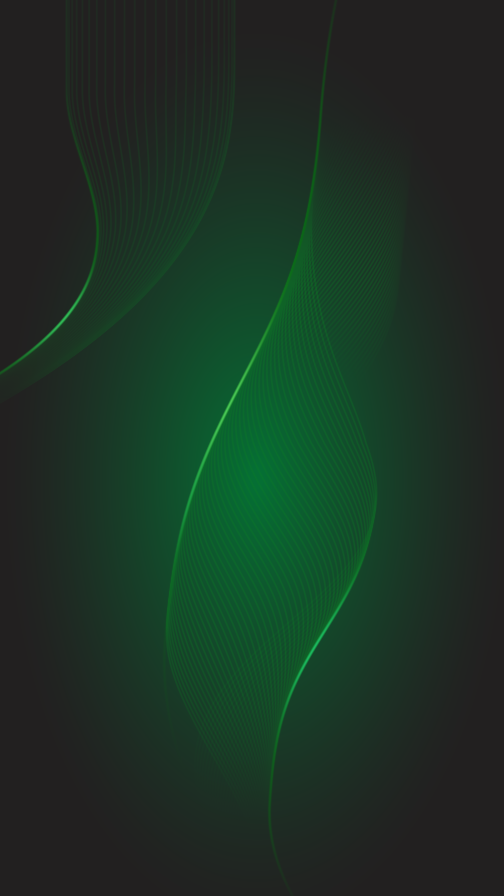
Reproduce this background procedurally as a WebGL 2 fragment shader.

```glsl
#version 300 es
precision highp float;
// Dark backdrop with an oval green glow and two twisting ribbons of fine luminous lines.

uniform vec2 u_resolution;
out vec4 outColor;

#define MAIN_LINES 54
#define SIDE_LINES 26
#define LINE_WIDTH 0.0007
#define EDGE_WIDTH 0.0016
#define LINE_ALPHA 0.30
#define GLOW_CENTER vec2(0.51, 0.466)
#define GLOW_RADIUS 0.5
#define HALF_TWIST 0.378

const float HALF_PI = 1.5707963;
const vec3 CHARCOAL = vec3(0.133, 0.127, 0.127);
const vec3 EMERALD = vec3(0.025, 0.42, 0.20);
const vec3 LINE_GREEN = vec3(0.04, 0.50, 0.14);
const vec3 EDGE_GREEN = vec3(0.03, 0.42, 0.07);
const vec3 LIME = vec3(0.32, 0.82, 0.36);
const vec3 MINT = vec3(0.12, 0.78, 0.42);

// Ribbon borders: x as a function of depth y below the top, in canvas heights.
float mainLeft(float y) {
    float top = max(0.13 - y, 0.0), low = max(y - 0.716, 0.0);
    return 0.271 - 0.094 * tanh((y - 0.423) / 0.182) + 0.7 * top * top + 1.3 * low * low;
}

float mainRight(float y) {
    float low = max(y - 0.898, 0.0);
    return 0.363 - 0.065 * tanh((y - 0.703) / 0.104)
         + 0.1 * max(0.495 - y, 0.0) + 2.7 * low * low;
}

float sideLeft(float y) {
    return 0.074 + 0.035 * smoothstep(0.10, 0.26, y) - 7.1 * pow(max(y - 0.254, 0.0), 2.3);
}

float sideRight(float y) {
    return 0.262 - 2.97 * pow(max(y - 0.065, 0.0), 2.54);
}

// Antialiased stroke along the zero set of f.
float stroke(float f, float width) {
    float pixel = 1.0 / u_resolution.y;
    float slope = max(length(vec2(dFdx(f), dFdy(f))), 1e-6);
    return 1.0 - smoothstep(0.0, width + pixel, abs(f) / slope * pixel);
}

float bell(float y, float center, float spread) {
    float d = (y - center) / spread;
    return exp(-d * d);
}

float band(float y, float a, float b, float c, float d) {
    return smoothstep(a, b, y) * (1.0 - smoothstep(c, d, y));
}

// Lines swing between both borders, each touching the left one at its own depth.
float mainWeb(vec2 p) {
    float left = mainLeft(p.y), right = mainRight(p.y), sum = 0.0;
    float hatchFade = 1.0 - smoothstep(0.30, 0.44, p.y);
    for (int i = 0; i < MAIN_LINES; i++) {
        float touch = mix(0.19, 0.69, float(i) / float(MAIN_LINES - 1));
        float angle = HALF_PI * (p.y - touch) / HALF_TWIST;
        float swing = sin(angle);
        float weight = mix(hatchFade, 1.0, smoothstep(-0.15, 0.0, angle));
        weight *= smoothstep(-1.6, -1.0, angle);
        weight *= 1.0 - 0.6 * smoothstep(1.5, 1.8, angle);
        weight *= 1.0 - smoothstep(2.4, 3.1, angle);
        sum += weight * stroke(p.x - mix(left, right, swing * swing), LINE_WIDTH);
    }
    return min(sum, 1.6) * band(p.y, 0.12, 0.32, 0.70, 0.94);
}

// Nearly parallel lines gather toward both borders of the side ribbon.
float sideWeb(vec2 p) {
    float left = sideLeft(p.y), right = sideRight(p.y), sum = 0.0;
    for (int i = 0; i < SIDE_LINES; i++) {
        float swing = sin(HALF_PI * float(i) / float(SIDE_LINES - 1));
        sum += stroke(p.x - mix(left, right, swing * swing), LINE_WIDTH);
    }
    return min(sum, 1.4) * (0.55 + 0.25 * smoothstep(0.0, 0.2, p.y))
         * (1.0 - smoothstep(0.38, 0.48, p.y));
}

void main() {
    vec2 uv = gl_FragCoord.xy / u_resolution;
    vec2 p = vec2(gl_FragCoord.x / u_resolution.y, 1.0 - uv.y);

    // Oval glow
    float falloff = max(1.0 - length(uv - GLOW_CENTER) / GLOW_RADIUS, 0.0);
    vec3 color = mix(CHARCOAL, EMERALD, min(1.08 * pow(falloff, 1.32), 1.05));

    // Fine lines
    color = mix(color, LINE_GREEN, LINE_ALPHA * mainWeb(p));
    color = mix(color, LINE_GREEN, 0.6 * LINE_ALPHA * sideWeb(p));

    // Dim borders where the lines converge
    float spine = stroke(p.x - mainLeft(p.y), EDGE_WIDTH);
    float hem = stroke(p.x - mainRight(p.y), EDGE_WIDTH);
    float crest = stroke(p.x - sideLeft(p.y), EDGE_WIDTH);
    color = mix(color, EDGE_GREEN, spine * (0.15 + 0.6 * band(p.y, -0.05, 0.22, 0.48, 0.68))
                                   * (1.0 - smoothstep(0.72, 0.88, p.y)));
    color = mix(color, EDGE_GREEN, hem * 0.6 * band(p.y, 0.56, 0.68, 0.82, 1.06));
    color = mix(color, EDGE_GREEN, crest * 0.6 * band(p.y, 0.08, 0.28, 0.40, 0.46));

    // Bright highlights on the borders
    color = mix(color, LIME, spine * 0.9 * bell(p.y, 0.455, 0.085));
    color = mix(color, MINT, spine * 0.4 * bell(p.y, 0.55, 0.06));
    color = mix(color, MINT, hem * 0.85 * bell(p.y, 0.725, 0.07));
    color = mix(color, mix(LIME, MINT, 0.5), crest * 0.85 * bell(p.y, 0.355, 0.04));

    outColor = vec4(color, 1.0);
}
```
